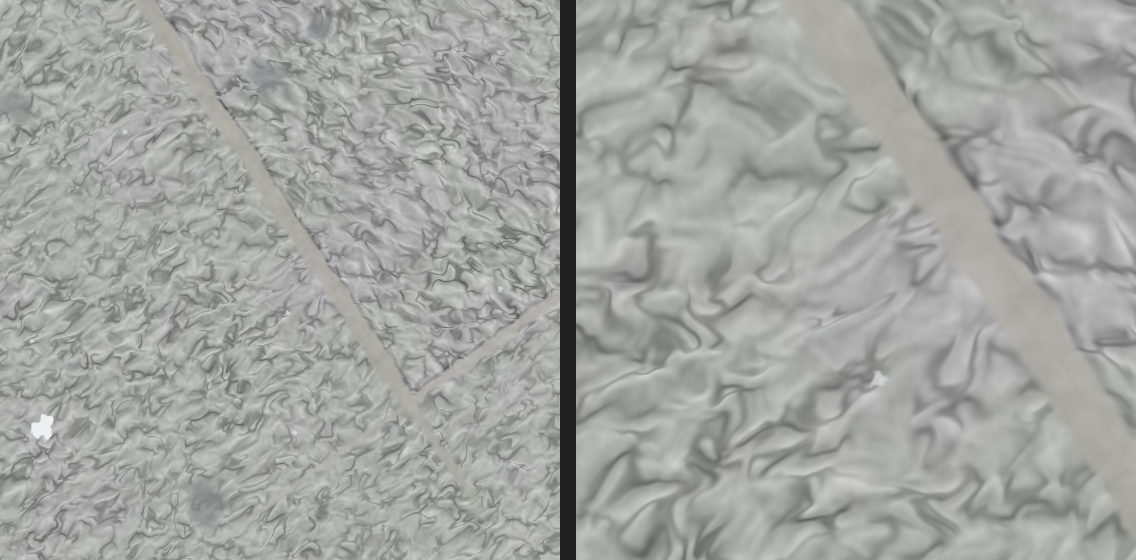
Left: the whole. Right: its middle third, enlarged.
This texture is drawn by a Shadertoy shader. Its source:

```glsl
#define CREASE_SCALE 45.0
#define CREASE_DEPTH 0.18
#define RELIEF 0.17
#define BASE_TONE 0.692
#define JOINT_WIDTH 0.016
#define CROSSING vec2(0.730, 0.279)
#define MAIN_DIR vec2(0.549, -0.836)
#define CROSS_DIR vec2(0.813, 0.582)
#define JOINT_COLOR vec3(0.675, 0.672, 0.645)
#define CHIP_COLOR vec3(0.93, 0.94, 0.95)

float hash(vec2 p) {
    vec3 q = fract(vec3(p.xyx) * 0.1031);
    q += dot(q, q.yzx + 33.33);
    return fract((q.x + q.y) * q.z);
}

vec2 hash2(vec2 p) {
    return vec2(hash(p + 17.0), hash(p + 91.0));
}

float corner(vec2 cell, vec2 offset, vec2 f) {
    return dot(hash2(cell + offset) * 2.0 - 1.0, f - offset);
}

// Gradient noise, centred on zero
float noise(vec2 p) {
    vec2 i = floor(p), f = p - i;
    vec2 u = f * f * f * (f * (f * 6.0 - 15.0) + 10.0);
    float low = mix(corner(i, vec2(0, 0), f), corner(i, vec2(1, 0), f), u.x);
    float high = mix(corner(i, vec2(0, 1), f), corner(i, vec2(1, 1), f), u.x);
    return mix(low, high, u.y);
}

float fbm(vec2 p) {
    float sum = 0.0, gain = 1.0;
    for (int i = 0; i < 4; i++) {
        sum += gain * noise(p);
        p = mat2(1.6, 1.2, -1.2, 1.6) * p + 5.3;
        gain *= 0.55;
    }
    return sum;
}

float height(vec2 q) {
    return noise(q) + 0.4 * noise(q * 2.1 + 7.0);
}

// Wrinkled stone face: broken dark creases plus side-lit relief
float stoneTone(vec2 p, float angle, float roughness) {
    float c = cos(angle), s = sin(angle);
    vec2 q = mat2(c, -s, s, c) * p * CREASE_SCALE * vec2(0.82, 1.2);
    q += 1.5 * vec2(noise(p * 7.0 + 9.0), noise(p * 7.0 + 70.0));
    q += 0.8 * vec2(noise(q * 0.8 + 3.0), noise(q * 0.8 + 40.0));
    float line = smoothstep(0.24, 0.0, abs(height(q)));
    float broken = smoothstep(-0.22, 0.2, noise(q * 0.6 + 21.0));
    vec2 light = vec2(0.08, 0.18);
    float slope = height(q + light) - height(q - light);
    return roughness * (RELIEF * slope - CREASE_DEPTH * line * broken);
}

// Soft-edged blob with a ragged outline
float blob(vec2 p, vec2 center, float radius, float softness) {
    float d = length(p - center) + radius * 0.6 * noise(p / radius * 1.3);
    return 1.0 - smoothstep(radius * (1.0 - softness), radius, d);
}

void mainImage(out vec4 fragColor, in vec2 fragCoord) {
    vec2 p = fragCoord / iResolution.y;
    float pixel = 1.0 / iResolution.y;

    // Signed distances to the two joints
    vec2 wobble = 0.008 * vec2(noise(p * 9.0), noise(p * 9.0 + 30.0))
                + 0.008 * vec2(noise(p * 38.0), noise(p * 38.0 + 60.0));
    vec2 r = p + wobble - CROSSING;
    float alongMain = dot(r, MAIN_DIR);
    float alongCross = dot(r, CROSS_DIR);
    float mainSide = dot(r, vec2(-MAIN_DIR.y, MAIN_DIR.x));
    float crossSide = dot(r, vec2(-CROSS_DIR.y, CROSS_DIR.x));

    // Slabs: the upper one has its own grain direction
    float upperSlab = step(0.0, mainSide) * step(0.0, crossSide);
    float angle = mix(0.65, -0.4, upperSlab);
    float patches = fbm(p * 4.0 + 12.0);
    float roughness = clamp(0.95 + 0.15 * upperSlab + 0.6 * patches, 0.5, 1.25);
    float tone = BASE_TONE + stoneTone(p, angle, roughness);
    tone += 0.035 * fbm(p * 7.0 + 2.0) + 0.04 * noise(p * 150.0);
    float hue = fbm(p * 5.0 + 50.0) + 0.2 * upperSlab;
    vec3 color = tone + mix(vec3(-0.005, 0.006, -0.015), vec3(0.0, -0.001, 0.004),
                            smoothstep(-0.3, 0.6, hue));

    // Worn stains and a small pit
    vec3 stains[5] = vec3[5](vec3(0.365, 0.10, 0.05), vec3(0.475, 0.855, 0.045),
        vec3(0.03, 0.81, 0.04), vec3(0.57, 0.95, 0.03), vec3(0.69, 0.235, 0.014));
    for (int i = 0; i < 5; i++) {
        float stain = blob(p, stains[i].xy, stains[i].z, 0.6);
        color = mix(color, vec3(0.51, 0.515, 0.525), 0.6 * stain);
    }

    // Mortar joints, with a shadow under the raised slab edge
    float mainHalf = mix(JOINT_WIDTH, 0.008, smoothstep(-0.04, 0.06, alongMain));
    float crossHalf = mix(0.005, 0.009, smoothstep(-0.05, 0.1, alongCross));
    float mainFade = 1.0 - smoothstep(0.15, 0.26, alongMain);
    float crossFade = smoothstep(-0.45, -0.34, alongCross);
    float edge = 0.003 + pixel;
    float mainJoint = mainFade * smoothstep(edge, -edge, abs(mainSide) - mainHalf);
    float crossJoint = crossFade * smoothstep(edge, -edge, abs(crossSide) - crossHalf);
    float mainShadow = smoothstep(0.006, 0.0, abs(mainSide - mainHalf - 0.003))
                     * (1.0 - smoothstep(-0.02, 0.03, alongMain));
    float crossShadow = smoothstep(0.006, 0.0, abs(crossSide - crossHalf - 0.003))
                      * smoothstep(0.0, 0.03, alongCross);
    float ragged = 0.6 + 0.8 * noise(p * 45.0);
    color -= 0.17 * max(mainShadow, crossShadow) * ragged;
    vec3 mortar = JOINT_COLOR + 0.04 * noise(p * 60.0) + 0.04 * fbm(p * 20.0);
    color = mix(color, mortar, 0.9 * mainJoint);
    color = mix(color, mortar + 0.03, 0.85 * crossJoint * (1.0 - mainJoint));

    // Sparse pale flecks, and one large white chip
    vec2 cell = floor(p * 24.0);
    vec2 fleckPos = (cell + 0.3 + 0.4 * hash2(cell)) / 24.0;
    float fleck = step(0.985, hash(cell + 200.0)) * blob(p, fleckPos, 0.006, 0.6);
    float chip = max(blob(p, vec2(0.075, 0.234), 0.02, 0.25),
                     blob(p, vec2(0.082, 0.248), 0.013, 0.25));
    color = mix(color, CHIP_COLOR, max(0.6 * fleck, chip));

    fragColor = vec4(clamp(color, 0.0, 1.0), 1.0);
}
```
